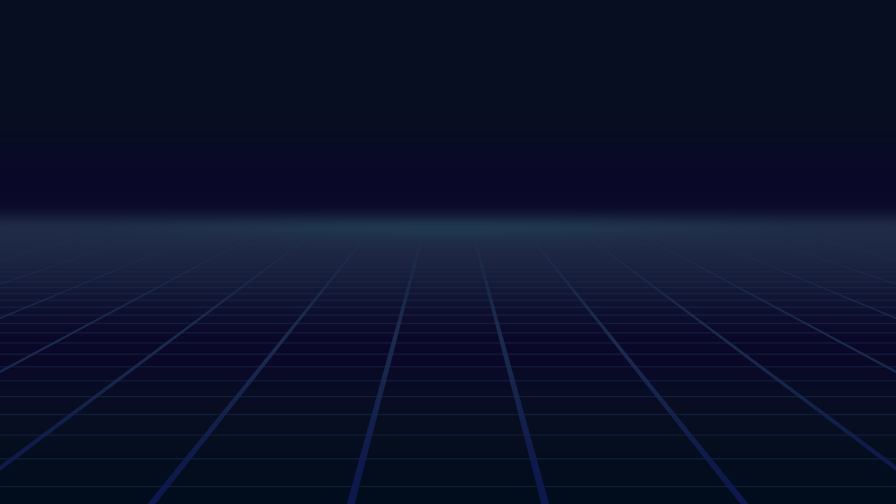
Reproduce this background procedurally as a Shadertoy shader.

```glsl
// Draws a dark blue perspective grid floor running to a hazy, softly glowing horizon.

const float HORIZON = 0.547;        // visible end of the floor
const float VANISH = 0.7407;        // height where the floor lines converge
const float LANE = 0.5336;          // lane width per unit of depth below VANISH
const float LANE_SHIFT = 0.0046;    // pulls both halves toward the centre
const float ROW = 0.1198;           // row step in inverse depth
const float ROW_PHASE = 0.82;

const vec3 NAVY = vec3(0.030, 0.055, 0.130);
const vec3 INDIGO = vec3(0.036, 0.030, 0.158);
const vec3 ABYSS = vec3(0.005, 0.050, 0.110);
const vec3 HAZE = vec3(0.120, 0.165, 0.275);
const vec3 TEAL_GLOW = vec3(0.005, 0.055, 0.035);
const vec3 LINE_NEAR = vec3(0.060, 0.100, 0.330);
const vec3 LINE_FAR = vec3(0.120, 0.200, 0.330);
const vec3 ROW_COLOR = vec3(0.110, 0.190, 0.320);

// Antialiased coverage of a stripe from the distance to its middle
float stripe(float dist, float halfWidth, float pixel) {
    return clamp((halfWidth - dist) / pixel + 0.5, 0.0, 1.0);
}

// Vertical gradient of sky and floor, without haze
vec3 baseColor(float y) {
    vec3 ground = mix(ABYSS, NAVY, smoothstep(0.0, 0.20, y));
    ground = mix(ground, INDIGO, smoothstep(0.15, 0.33, y));
    return mix(ground, NAVY, smoothstep(0.61, 0.80, y));
}

// Long fade over the floor, short fade into the sky
float hazeAmount(float y) {
    float below = smoothstep(0.31, HORIZON, y);
    float above = exp(-pow(max(y - HORIZON, 0.0) / 0.030, 2.0));
    return below * above;
}

float laneLines(float x, float depth, float pixel) {
    float lane = (abs(x) + LANE_SHIFT) / (depth * LANE);
    float slope = x / depth;
    float toNormal = inversesqrt(1.0 + slope * slope);
    float dist = abs(fract(lane) - 0.5) * LANE * depth;
    return stripe(dist * toNormal, 0.0105 * depth * toNormal, pixel);
}

float rowLines(float depth, float pixel) {
    float row = 1.0 / (depth * ROW) - ROW_PHASE;
    float spacing = ROW * depth * depth;
    float dist = abs(fract(row + 0.5) - 0.5) * spacing;
    return stripe(dist, 0.0012, pixel) * smoothstep(0.004, 0.014, spacing);
}

void mainImage(out vec4 fragColor, in vec2 fragCoord) {
    float pixel = 1.0 / iResolution.y;
    vec2 p = vec2(fragCoord.x - 0.5 * iResolution.x, fragCoord.y) * pixel;

    // Background gradient and horizon light
    vec3 color = mix(baseColor(p.y), HAZE, hazeAmount(p.y));
    vec2 glowPos = vec2(p.x / 0.50, (p.y - HORIZON) / 0.022);
    color += TEAL_GLOW * exp(-dot(glowPos, glowPos));

    // Floor grid
    float depth = max(VANISH - p.y, 0.05);
    float floorMask = 1.0 - smoothstep(HORIZON - 0.012, HORIZON, p.y);
    float nearness = 1.0 - smoothstep(0.30, 0.57, p.y);
    float rows = rowLines(depth, pixel) * floorMask;
    float lanes = laneLines(p.x, depth, pixel) * floorMask;
    vec3 laneColor = mix(LINE_NEAR, LINE_FAR, smoothstep(0.0, 0.40, p.y));
    color = mix(color, ROW_COLOR, 0.48 * rows);
    color = mix(color, laneColor, mix(0.25, 0.85, nearness) * lanes);

    fragColor = vec4(color, 1.0);
}
```
